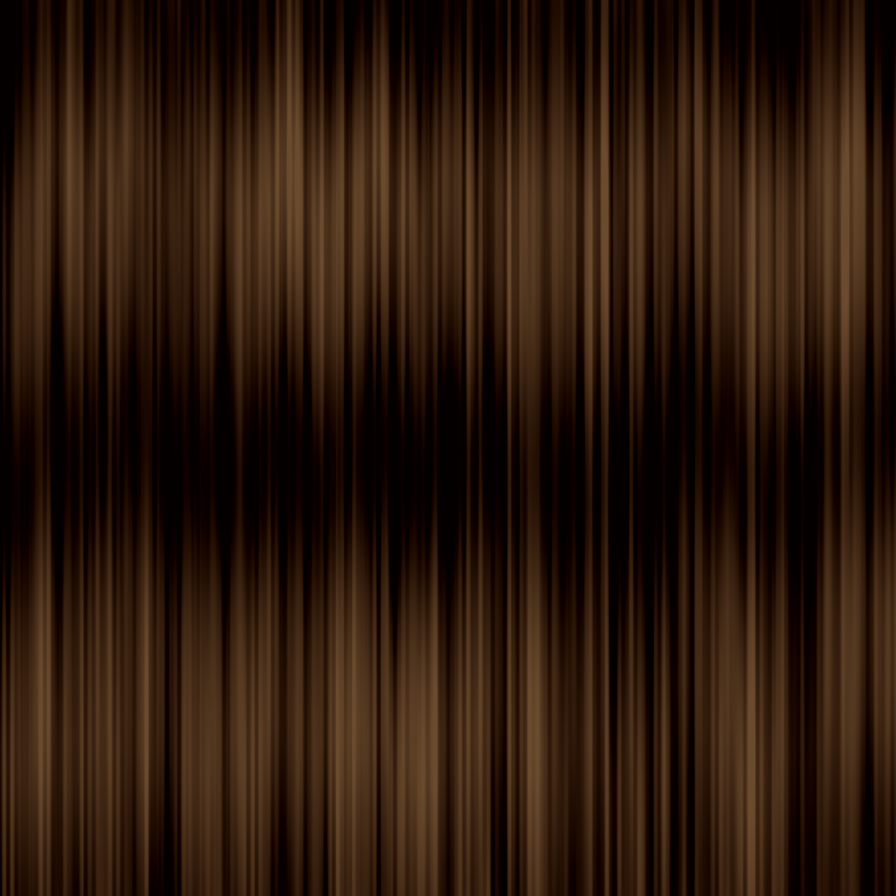
Give the GLSL for this texture, as a Shadertoy shader.

```glsl
// Dark brown hair: fine vertical strands crossed by soft bands of sheen.

float hash(vec2 p) {
    return fract(sin(dot(p, vec2(127.1, 311.7))) * 43758.5453);
}

// Tone of one strand, drifting slowly along its length from its own start.
float strand(float column, float y, float seed) {
    float t = y + 7.0 * hash(vec2(column, seed + 0.5));
    float cell = floor(t);
    float a = hash(vec2(column, cell + seed));
    float b = hash(vec2(column, cell + 1.0 + seed));
    return mix(a, b, smoothstep(0.0, 1.0, t - cell)) - 0.5;
}

// Neighbouring strands blended across x.
float strands(vec2 uv, float count, float drift, float seed) {
    float x = uv.x * count;
    float column = floor(x);
    float y = uv.y * drift;
    return mix(strand(column, y, seed), strand(column + 1.0, y, seed),
               smoothstep(0.15, 0.85, x - column));
}

void mainImage(out vec4 fragColor, in vec2 fragCoord) {
    vec2 uv = fragCoord / iResolution.xy;

    // Shaded bands, shifted up and down by locks and by finer strands
    float y = uv.y + 0.07 * strands(uv, 13.0, 0.8, 11.0)
                   + 0.10 * strands(uv, 70.0, 0.6, 23.0);
    float middle = (y - 0.485) / 0.145;
    float shade = exp(-middle * middle)
                + 0.95 * smoothstep(0.77, 1.01, y)
                + 0.50 * (1.0 - smoothstep(-0.03, 0.2, y));

    // Wide locks, strands and single hairs
    float hair = 0.16 * strands(uv, 7.0, 3.0, 29.0)
               + 0.12 * strands(uv, 16.0, 2.5, 37.0)
               + 0.14 * strands(uv, 42.0, 1.8, 41.0)
               + 0.19 * strands(uv, 105.0, 1.4, 53.0)
               + 0.24 * strands(uv, 220.0, 1.0, 67.0);

    // Brown ramp: green and blue fade out before red
    float tone = clamp(0.268 - 0.235 * shade + hair, 0.015, 0.42);
    vec3 brown = vec3(tone, 0.83 * tone - 0.055, 0.60 * tone - 0.072);
    fragColor = vec4(max(brown, 0.0), 1.0);
}
```
